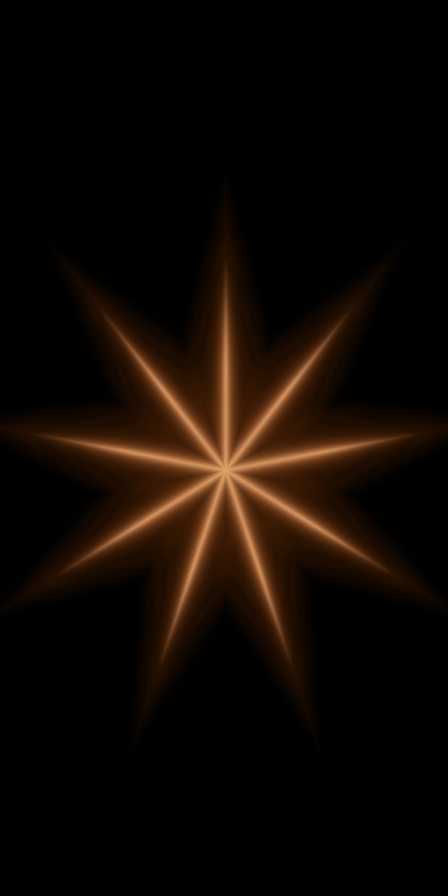
Reproduce this background procedurally as a Shadertoy shader.

```glsl
const float PI = 3.14159265;
const float RAY_COUNT = 9.0;
const vec2 STAR_CENTER = vec2(0.504, 0.475);   // fraction of the canvas
const float STRETCH = 1.08;                    // height over width of the star
const float TIP_RADIUS = 0.655;                // lengths in canvas widths
const float VALLEY_RADIUS = 0.31;
const float SPINE_END = 0.47;
const float CORE_WIDTH = 0.0085;
const float HALO_WIDTH = 0.022;
const float AURA_WIDTH = 0.045;
const float VALLEY_GLOW_WIDTH = 0.018;
const float WISP_STRENGTH = 0.4;
const vec3 BODY_COLOR = vec3(0.130, 0.056, 0.003);
const vec3 AURA_COLOR = vec3(0.070, 0.030, 0.000);
const vec3 VALLEY_COLOR = vec3(0.060, 0.026, 0.001);
const vec3 HALO_COLOR = vec3(0.39, 0.235, 0.145);
const vec3 CORE_COLOR = vec3(0.22, 0.24, 0.21);
const vec3 CENTER_COLOR = vec3(0.07, 0.09, 0.06);

float hash(vec2 p) {
    p = fract(p * vec2(0.1031, 0.1137));
    p += dot(p, p.yx + 33.33);
    return fract((p.x + p.y) * p.x * 17.0);
}

float valueNoise(vec2 p) {
    vec2 cell = floor(p);
    vec2 f = fract(p);
    f = f * f * (3.0 - 2.0 * f);
    float low = mix(hash(cell), hash(cell + vec2(1.0, 0.0)), f.x);
    float high = mix(hash(cell + vec2(0.0, 1.0)), hash(cell + 1.0), f.x);
    return mix(low, high, f.y);
}

// Folds the plane into half a ray: x runs along it, y away from its axis.
vec2 foldRay(vec2 p, float halfSector) {
    float angle = atan(p.x, p.y);
    float sector = 2.0 * halfSector;
    angle -= sector * floor(angle / sector + 0.5);
    return length(p) * vec2(cos(angle), abs(sin(angle)));
}

vec3 starColor(vec2 p) {
    float halfSector = PI / RAY_COUNT;
    vec2 ray = foldRay(p, halfSector);
    float radius = length(p);
    vec2 valleyDir = vec2(cos(halfSector), sin(halfSector));
    vec2 valley = VALLEY_RADIUS * valleyDir;

    // Contours run parallel to the star outline
    float slope = valley.y / (TIP_RADIUS - valley.x);
    float level = (ray.x + ray.y / slope) / TIP_RADIUS;
    float body = 0.55 * (1.0 - smoothstep(0.55, 0.95, level))
               + 0.45 * (1.0 - smoothstep(0.76, 1.03, level));

    // Fine streaks near the outline
    float streak = valueNoise(vec2(level * 28.0, ray.x * 16.0));
    float wisps = (streak - 0.5) * smoothstep(0.45, 0.8, level);
    body *= 1.0 + WISP_STRENGTH * wisps;

    // Faint glow between neighbouring rays
    float valleyDist = abs(valleyDir.x * ray.y - valleyDir.y * ray.x);
    float valleyGlow = exp(-pow(valleyDist / VALLEY_GLOW_WIDTH, 2.0));
    valleyGlow *= smoothstep(0.06, 0.16, radius)
                * (1.0 - smoothstep(0.17, 0.28, radius));

    // Bright spine with a soft aura, thinning toward its end
    float taper = mix(1.0, 0.35, smoothstep(0.12, SPINE_END, ray.x));
    float fade = 1.0 - smoothstep(0.20, SPINE_END, ray.x);
    float halo = exp(-pow(ray.y / (HALO_WIDTH * taper), 1.5)) * fade;
    float core = exp(-pow(ray.y / (CORE_WIDTH * taper), 1.6)) * fade;
    float aura = exp(-pow(ray.y / (AURA_WIDTH * taper), 2.0)) * body;
    aura *= 1.0 - smoothstep(0.3, 0.58, ray.x);
    float heart = exp(-radius / 0.025);

    return BODY_COLOR * body + AURA_COLOR * aura + VALLEY_COLOR * valleyGlow
         + HALO_COLOR * halo + CORE_COLOR * core + CENTER_COLOR * heart;
}

void mainImage(out vec4 fragColor, in vec2 fragCoord) {
    vec2 uv = fragCoord / iResolution.xy;
    float aspect = iResolution.y / iResolution.x;
    vec2 p = (uv - STAR_CENTER) * vec2(1.0, aspect / STRETCH);
    fragColor = vec4(starColor(p), 1.0);
}
```
